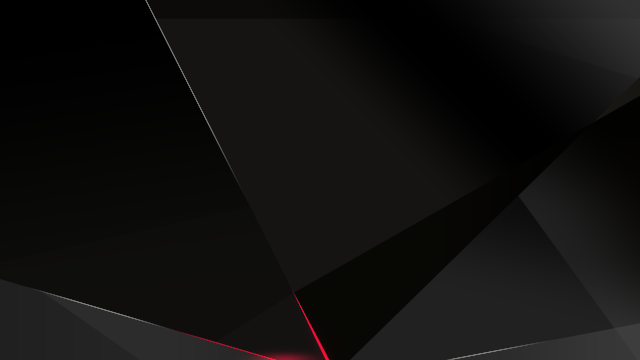
This background is drawn by a Shadertoy shader. Its source:

```glsl
// Dark angular panels: overlapping half-planes, each filled with a soft gradient,
// trimmed with thin silver and red highlights that fade along the panel edges.
// Coordinates are in canvas heights, origin at the lower left.

#define WARM_PANEL vec3(0.082, 0.078, 0.069)
#define WARM_BLACK vec3(0.029, 0.026, 0.017)
#define SILVER vec3(0.72, 0.72, 0.70)
#define RED vec3(0.88, 0.06, 0.19)
#define LINE_WIDTH 0.0013
#define RED_WIDTH 0.0055

// Signed distance to the line a-b, positive on the left going from a to b
float side(vec2 p, vec2 a, vec2 b) {
    vec2 d = normalize(b - a), q = p - a;
    return d.x * q.y - d.y * q.x;
}

// Antialiased half-plane
float cover(float d) {
    float w = 0.75 / iResolution.y;
    return smoothstep(-w, w, d);
}

// Antialiased stroke that keeps its energy when thinner than a pixel
float stroke(float d, float width) {
    float w = 1.0 / iResolution.y;
    float soft = max(width, w);
    return (1.0 - smoothstep(0.3 * soft, soft, abs(d))) * min(1.0, 1.3 * width / w);
}

// Smooth window: rises from a to b and falls from c to d
float window(float x, float a, float b, float c, float d) {
    return smoothstep(a, b, x) * (1.0 - smoothstep(c, d, x));
}

void mainImage(out vec4 fragColor, in vec2 fragCoord) {
    vec2 p = fragCoord / iResolution.y;

    // Edges shared by the panels
    float diagonal = side(p, vec2(0.405, 1.0), vec2(0.910, 0.0));
    float slope = side(p, vec2(0.822, 0.190), vec2(1.778, 0.734));
    float crossing = side(p, vec2(0.972, 0.0), vec2(1.778, 0.787));
    float facet = side(p, vec2(1.440, 0.456), vec2(1.771, 0.0));
    float leftRim = side(p, vec2(0.0, 0.225), vec2(0.764, 0.0));
    float rightRim = side(p, vec2(1.245, 0.0), vec2(1.778, 0.102));
    float topStrip = cover(p.y - 0.948);

    // Left field, black at the top and warmer below
    float depth = smoothstep(1.0, 0.2, p.y + 0.15 * (0.5 - p.x));
    vec3 col = vec3(0.050, 0.049, 0.044) * depth;
    col += 0.007 * cover(-side(p, vec2(0.0, 0.271), vec2(0.690, 0.426)));
    col *= 1.0 - 0.5 * topStrip;
    col = mix(col, vec3(0.074, 0.071, 0.066),
              cover(-side(p, vec2(0.52, 0.0), vec2(0.822, 0.190))));

    // Main panel: warm grey, a black diagonal band, then a cool sheen
    float across = p.x + p.y - 1.0;
    vec3 panel = WARM_PANEL * (1.0 - smoothstep(0.66, 1.03, across));
    panel *= 1.0 - 0.45 * topStrip;
    float sheen = smoothstep(1.10, 1.80, across) * 0.21;
    sheen *= 1.0 - 0.12 * cover(-side(p, vec2(1.296, 0.93), vec2(1.778, 0.78)));
    panel += sheen * (1.0 - 0.08 * topStrip);
    panel = mix(panel, WARM_PANEL * 1.1, cover(-crossing));

    // Dark wedge under the main panel
    vec3 wedge = WARM_BLACK * mix(1.0, 0.3, smoothstep(1.2, 1.55, p.x));

    // Lower right facets
    float nearFade = smoothstep(0.50, 0.18, p.y + 0.25 * (p.x - 1.3));
    vec3 nearFacet = vec3(mix(0.045, 0.128, nearFade));
    float farFade = smoothstep(0.33, 0.0, facet);
    vec3 farFacet = mix(WARM_BLACK * 0.8, vec3(0.125), farFade);
    farFacet += 0.07 * smoothstep(0.30, 0.0, p.y);
    farFacet *= smoothstep(0.72, 0.40, p.y) * 0.7 + 0.3;
    vec3 lower = mix(nearFacet, farFacet, cover(facet));
    wedge = mix(wedge, lower, cover(-crossing));

    panel = mix(panel, wedge, cover(-slope));
    col = mix(col, panel, cover(diagonal));

    // Rim panels along the bottom
    float leftFacet = cover(side(p, vec2(0.116, 0.190), vec2(0.389, 0.0)));
    float leftTone = mix(0.125 + 0.05 * p.x, 0.172, leftFacet);
    leftTone -= 0.025 * smoothstep(0.45, 0.75, p.x);
    col = mix(col, vec3(leftTone), cover(-leftRim));
    float rightTone = 0.165 + 0.05 * smoothstep(1.3, 1.75, p.x) + 0.025 * cover(facet);
    col = mix(col, vec3(rightTone), cover(-rightRim));

    // Silver highlights
    float silver = stroke(diagonal, LINE_WIDTH) * smoothstep(0.43, 0.68, p.y);
    silver += stroke(leftRim, LINE_WIDTH) * window(p.x, 0.06, 0.22, 0.34, 0.50);
    silver += stroke(rightRim, LINE_WIDTH) * window(p.x, 1.22, 1.27, 1.35, 1.56);
    col = mix(col, SILVER, clamp(silver, 0.0, 1.0));

    // Red highlights: a tapered blade, a rim streak and a low glow
    float taper = smoothstep(0.205, 0.0, p.y);
    float blade = stroke(diagonal, 0.001 + RED_WIDTH * taper) * smoothstep(0.205, 0.165, p.y);
    float streak = stroke(leftRim, LINE_WIDTH * 1.4) * smoothstep(0.44, 0.62, p.x);
    col = mix(col, RED, clamp(blade + 0.85 * streak, 0.0, 1.0));
    vec2 g = (p - vec2(0.79, 0.0)) / vec2(0.075, 0.017);
    col += RED * 0.55 * exp(-dot(g, g)) * cover(-diagonal);
    col += RED * 0.10 * exp(-abs(diagonal) * 90.0) * taper;

    fragColor = vec4(col, 1.0);
}
```
